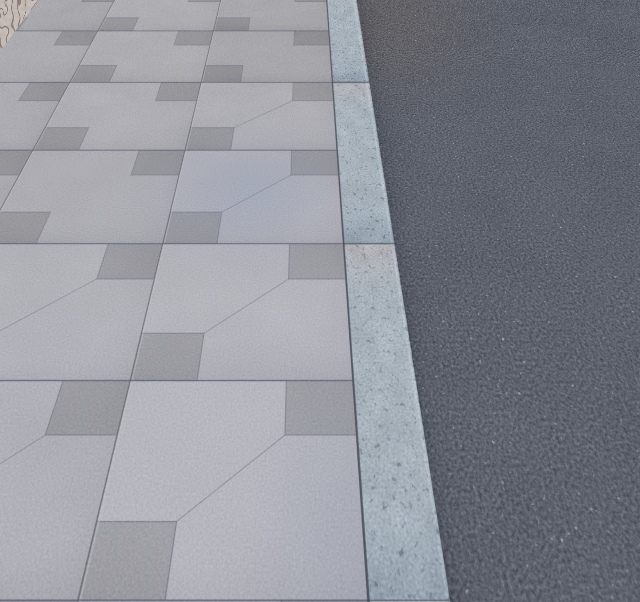
Write a Shadertoy shader that draws this texture.

```glsl
// Paved footpath with a granite kerb beside dark asphalt, seen in perspective.

vec2 gradientAt(vec2 cell) {
    vec3 q = fract(cell.xyx * vec3(0.1031, 0.1030, 0.0973));
    q += dot(q, q.yzx + 33.33);
    return fract((q.xx + q.yz) * q.zy) * 2.0 - 1.0;
}

float gradientNoise(vec2 p) {
    vec2 i = floor(p), f = p - i;
    vec2 w = f * f * f * (f * (f * 6.0 - 15.0) + 10.0);
    vec2 e = vec2(0.0, 1.0);
    float low = mix(dot(gradientAt(i), f), dot(gradientAt(i + e.yx), f - e.yx), w.x);
    float high = mix(dot(gradientAt(i + e), f - e), dot(gradientAt(i + 1.0), f - 1.0), w.x);
    return mix(low, high, w.y);
}

float fbm(vec2 p) {
    float sum = 0.0, gain = 0.55;
    for (int i = 0; i < 4; i++) {
        sum += gain * gradientNoise(p);
        p = mat2(1.6, 1.2, -1.2, 1.6) * p + 7.3;
        gain *= 0.55;
    }
    return sum;
}

float stroke(float dist, float halfWidth) {
    float px = 0.8 / iResolution.y;
    return 1.0 - smoothstep(halfWidth - px, halfWidth + px, abs(dist));
}

float glow(vec2 p, vec2 centre, vec2 radius) {
    vec2 q = (p - centre) / radius;
    return exp(-dot(q, q));
}

vec3 paving(vec2 ground, vec2 unit, vec2 p, float depth) {
    vec2 tile = floor(ground), f = ground - tile;
    float near = smoothstep(0.55, 1.2, depth);

    // Slab tone, with cool reflected light
    vec3 col = mix(vec3(0.67, 0.665, 0.685), vec3(0.705, 0.705, 0.735), near);
    col += 0.018 * gradientAt(tile + 5.0).x;
    col += 0.035 * fbm(ground * 2.3);
    col = mix(col, vec3(0.63, 0.66, 0.73), 0.65 * glow(p, vec2(0.42, 0.32), vec2(0.13, 0.08)));
    col = mix(col, vec3(0.65, 0.67, 0.72), 0.6 * glow(p, vec2(0.57, 0.9), vec2(0.12, 0.22)));
    col -= 0.035 * exp(-f.y * 9.0) + 0.02 * exp(-(1.0 - f.x) * 10.0);

    // Darker inset squares in opposite corners
    vec2 a = (0.7 - f) * unit, b = (f - 0.3) * unit;
    float inset = min(max(a.x, a.y), max(b.x, b.y));
    float px = 0.8 / iResolution.y;
    col -= vec3(0.085, 0.083, 0.09) * (1.0 - smoothstep(-px, px, inset));
    col = mix(col, vec3(0.43, 0.44, 0.50), 0.65 * stroke(inset, 0.0007 * depth));

    // Diagonal seam between the inset squares
    float seam = (f.x - f.y) / length(1.0 / unit);
    float hasSeam = step(tile.y, 5.5 + 2.0 * tile.x) * step(0.0, inset);
    col = mix(col, vec3(0.48, 0.49, 0.54), 0.6 * hasSeam * stroke(seam, 0.0007 * depth));

    // Joints, with a worn light edge on the lengthwise ones
    vec2 joint = (f - round(f)) * unit;
    float lit = stroke(joint.x - 0.0025 * depth, 0.001 * depth);
    col = mix(col, vec3(0.77, 0.76, 0.76), 0.45 * lit);
    col = mix(col, vec3(0.37, 0.38, 0.43), 0.75 * stroke(joint.x, 0.0009 * depth));
    col = mix(col, vec3(0.37, 0.39, 0.46), 0.8 * stroke(joint.y, 0.0010 * depth));
    return col + 0.055 * gradientNoise(ground * vec2(115.0, 85.0));
}

vec3 kerb(vec2 ground, vec2 unit) {
    float along = fract(ground.y / 2.0);
    vec3 col = mix(vec3(0.66, 0.70, 0.735), vec3(0.70, 0.70, 0.72), smoothstep(0.75, 1.0, along));
    col -= vec3(0.08, 0.065, 0.05) * exp(-along * 9.0);
    col += 0.10 * fbm(ground * vec2(9.0, 5.0));
    float mottle = fbm(ground * vec2(42.0, 26.0));
    col -= vec3(0.17, 0.15, 0.13) * smoothstep(0.08, 0.4, mottle);
    col += 0.10 * gradientNoise(ground * vec2(95.0, 70.0));
    float joint = (along - round(along)) * 2.0 * unit.y;
    return mix(col, vec3(0.34, 0.38, 0.44), 0.8 * stroke(joint, 0.0013));
}

vec3 asphalt(vec2 ground, vec2 p) {
    vec3 col = vec3(0.365, 0.383, 0.425) + 0.035 * fbm(ground * 2.0);
    col = mix(col, vec3(0.40, 0.385, 0.395), 0.7 * glow(p, vec2(0.65, 0.03), vec2(0.14, 0.12)));
    vec2 grain = ground * vec2(75.0, 52.0);
    col += 0.14 * gradientNoise(grain) + 0.09 * gradientNoise(grain * 1.9 + 3.0);
    float fleck = gradientNoise(grain * 0.8 + 19.0);
    return col + vec3(0.17, 0.18, 0.19) * smoothstep(0.32, 0.6, fleck);
}

vec3 stoneWall(vec2 p) {
    float crack = abs(gradientNoise(p * vec2(95.0, 45.0)));
    vec3 col = vec3(0.77, 0.73, 0.71) + 0.10 * fbm(p * 110.0);
    return mix(vec3(0.52, 0.47, 0.45), col, smoothstep(0.0, 0.09, crack));
}

void mainImage(out vec4 fragColor, in vec2 fragCoord) {
    // Downward canvas coordinates, measured in canvas heights
    vec2 p = vec2(fragCoord.x, iResolution.y - fragCoord.y) / iResolution.y;
    float px = 0.8 / iResolution.y;

    // Ground plane: one unit per slab, vanishing point above the canvas
    float depth = p.y + 0.573;
    float ray = (p.x - 0.503) / depth;
    vec2 ground = vec2((ray - 0.0695) / 0.3075, 5.182 / depth - 3.3);
    vec2 unit = vec2(0.3075 * depth, depth * depth / 5.182);

    float innerEdge = (ray - 0.0695) * depth;
    float outerEdge = (ray - 0.1557) * depth + 0.0015 * fbm(vec2(ground.y * 14.0, 2.0));

    vec3 col = paving(ground, unit, p, depth);
    col = mix(col, kerb(ground, unit), smoothstep(-px, px, innerEdge));
    col = mix(col, vec3(0.27, 0.29, 0.33), 0.8 * stroke(innerEdge, 0.0014 * depth));

    // Road, shaded where it meets the kerb
    vec3 road = asphalt(ground, p) - 0.06 * exp(-max(outerEdge, 0.0) * 70.0);
    col += 0.05 * stroke(outerEdge + 0.004, 0.002);
    col = mix(col, road, smoothstep(-px, px, outerEdge));

    // Wall in the far corner
    float wallEdge = (p.x / 0.064 + p.y / 0.086 - 1.0) * 0.05;
    col = mix(stoneWall(p), col, smoothstep(-px, px, wallEdge));
    fragColor = vec4(clamp(col, 0.0, 1.0), 1.0);
}
```
